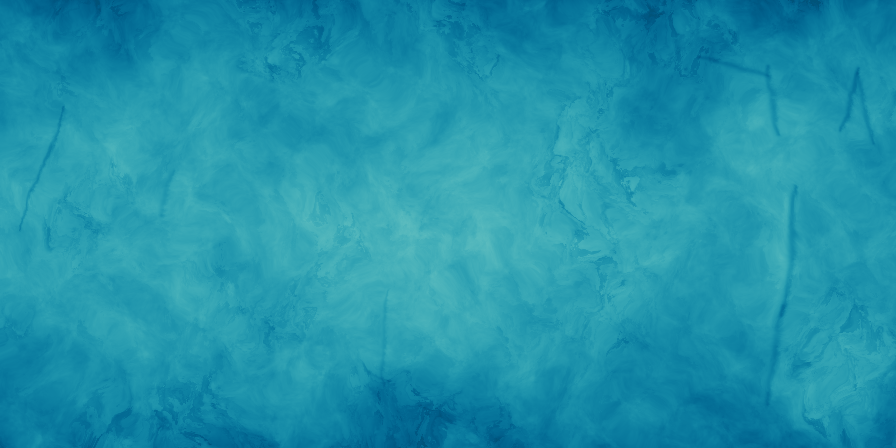
Write a Shadertoy shader that draws this texture.

```glsl
vec3 hash3(vec2 p) {
    vec3 q = fract(vec3(p.xyx) * vec3(0.1031, 0.1030, 0.0973));
    q += dot(q, q.yxz + 33.33);
    return fract((q.xxy + q.yzz) * q.zyx);
}

// Cellular noise: x is a soft blend of cell values, y the distance to a cell wall
vec2 cells(vec2 p) {
    vec2 id = floor(p), f = p - id;
    float sum = 0.0, weight = 0.0, near = 9.0, next = 9.0;
    for (int j = -1; j <= 1; j++)
    for (int i = -1; i <= 1; i++) {
        vec2 g = vec2(i, j);
        vec3 h = hash3(id + g + 57.0);
        vec2 d = g + h.xy - f;
        float dd = dot(d, d), w = exp(-6.0 * dd);
        sum += w * h.z;
        weight += w;
        next = min(next, max(near, dd));
        near = min(near, dd);
    }
    return vec2(sum / weight - 0.5, sqrt(next) - sqrt(near));
}

// Layered cell values, centred on zero
float clouds(vec2 p) {
    float sum = 0.0, amp = 0.5;
    for (int i = 0; i < 6; i++) {
        sum += amp * cells(p).x;
        p = mat2(1.6, 1.2, -1.2, 1.6) * p + 11.3;
        amp *= 0.68;
    }
    return sum;
}

float glow(vec2 p, vec2 centre, vec2 size) {
    vec2 d = (p - centre) / size;
    return exp(-dot(d, d));
}

// Soft tapered fold between two points
float crease(vec2 p, vec2 a, vec2 b, float width) {
    vec2 ab = b - a;
    float h = clamp(dot(p - a, ab) / dot(ab, ab), 0.0, 1.0);
    float d = length(p - a - ab * h) / (width * (0.5 + 2.0 * h * (1.0 - h)));
    return exp(-d * d);
}

vec3 palette(float t) {
    return vec3(0.29 * pow(t, 2.3), 0.33 + 0.37 * t, 0.48 + 0.25 * pow(t, 0.65));
}

void mainImage(out vec4 fragColor, in vec2 fragCoord) {
    vec2 p = fragCoord / iResolution.y;
    p.x *= 2.0 * iResolution.y / iResolution.x;

    vec2 warp = 0.02 * sin(p.yx * vec2(13.0, 11.0) + 2.0 * sin(p * 7.0))
              + 0.008 * sin(p.yx * 41.0 + 3.0 * sin(p * 23.0));
    vec2 q = p + warp;
    float mottle = clouds(q * 5.0);
    float grit = clouds(q * 22.0 + 40.0);

    // Dark upper and lower borders around a lit middle
    float top = exp(-7.0 * (1.0 - p.y)), bottom = exp(-7.0 * p.y);
    float tone = 0.77 - 0.52 * top - 0.39 * bottom;
    tone += 0.20 * glow(q, vec2(1.13, 0.50), vec2(0.42, 0.25));
    tone += 0.13 * glow(q, vec2(0.38, 0.53), vec2(0.32, 0.20));
    tone += 0.09 * glow(q, vec2(0.72, 0.30), vec2(0.35, 0.17));
    tone += 0.14 * glow(q, vec2(1.72, 0.48), vec2(0.09, 0.16));
    tone += 0.10 * glow(q, vec2(0.02, 0.57), vec2(0.13, 0.12));
    tone += 0.08 * glow(q, vec2(1.87, 0.14), vec2(0.10, 0.10));

    // Broad stains
    tone -= 0.15 * glow(q, vec2(0.70, 0.70), vec2(0.10, 0.12));
    tone -= 0.10 * glow(q, vec2(1.42, 0.74), vec2(0.20, 0.13));
    tone -= 0.10 * glow(q, vec2(1.58, 0.38), vec2(0.10, 0.28));
    tone -= 0.15 * glow(q, vec2(1.98, 0.62), vec2(0.10, 0.12));
    tone -= 0.16 * glow(q, vec2(0.00, 0.20), vec2(0.09, 0.12));
    tone -= 0.12 * glow(q, vec2(1.70, 0.20), vec2(0.12, 0.15));
    tone -= 0.14 * glow(q, vec2(0.87, 0.06), vec2(0.12, 0.10));
    tone -= 0.10 * glow(q, vec2(1.33, 0.97), vec2(0.20, 0.12));

    // Mottling is strongest along the borders
    tone += mottle * (0.36 + 0.35 * (top + bottom)) + grit * 0.17;

    // Broken veins on the walls of warped cells
    vec2 v = q + 0.10 * vec2(mottle, grit);
    float vein = 1.0 - smoothstep(0.0, 0.13, cells(v * vec2(8.0, 5.0)).y);
    float fineVein = 1.0 - smoothstep(0.0, 0.22, cells(v * vec2(21.0, 15.0) + 9.0).y);
    float patches = smoothstep(0.0, 0.22, cells(q * 6.0 + 23.0).x);
    tone -= patches * (0.11 * vein + 0.07 * fineVein);

    // Flecks
    tone -= 0.13 * smoothstep(0.17, 0.38, cells(v * vec2(42.0, 34.0)).x) * (0.3 + patches);

    // Long folds
    vec2 c = p + 0.25 * warp + 0.012 * vec2(grit, mottle);
    tone -= 0.24 * crease(c, vec2(0.14, 0.76), vec2(0.045, 0.48), 0.004);
    tone -= 0.25 * crease(c, vec2(1.778, 0.58), vec2(1.750, 0.30), 0.009);
    tone -= 0.20 * crease(c, vec2(1.750, 0.32), vec2(1.715, 0.10), 0.009);
    tone += 0.07 * crease(c, vec2(1.760, 0.56), vec2(1.725, 0.28), 0.012);
    tone -= 0.28 * crease(c, vec2(1.914, 0.85), vec2(1.875, 0.71), 0.008);
    tone -= 0.20 * crease(c, vec2(1.914, 0.84), vec2(1.942, 0.68), 0.007);
    tone -= 0.20 * crease(c, vec2(1.56, 0.865), vec2(1.72, 0.83), 0.007);
    tone -= 0.24 * crease(c, vec2(1.71, 0.85), vec2(1.74, 0.70), 0.008);
    tone -= 0.12 * crease(c, vec2(0.86, 0.35), vec2(0.86, 0.13), 0.005);
    tone -= 0.14 * crease(c, vec2(0.39, 0.62), vec2(0.36, 0.52), 0.009);

    fragColor = vec4(palette(clamp(tone, 0.0, 1.12)), 1.0);
}
```
